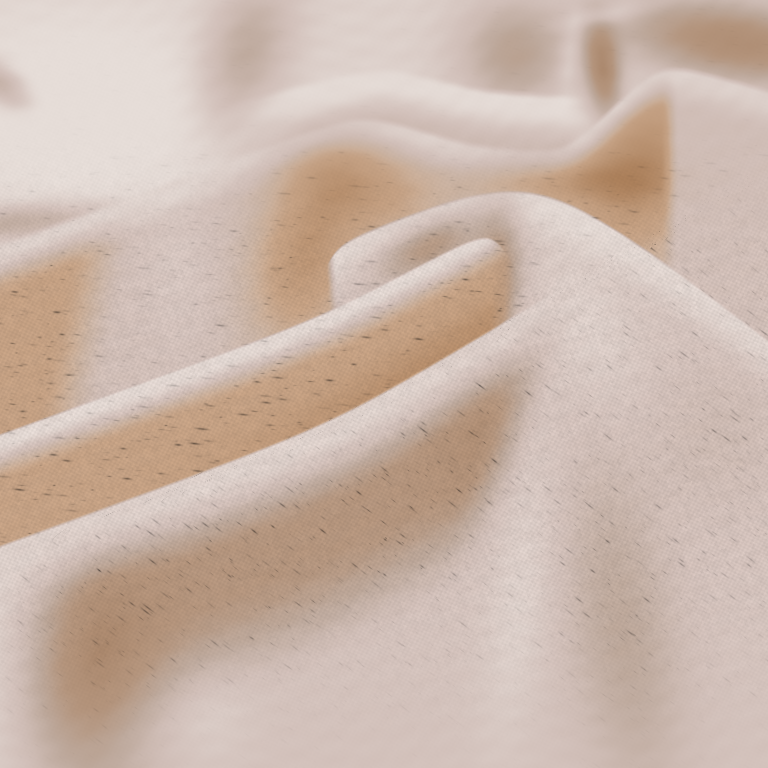
This texture is drawn by a WebGL 1 fragment shader. Its source:

```glsl
precision highp float;
uniform vec2 u_resolution;

vec2 hash2(vec2 c) {
  vec2 k = vec2(dot(c, vec2(127.1, 311.7)), dot(c, vec2(269.5, 183.3)));
  return fract(sin(k) * 43758.5);
}

// Rounded corner: zero on the left, slope one on the right
float ramp(float t, float w) {
  return 0.5 * (t + sqrt(t * t + w * w));
}

// Soft elliptical spot, tilted by an angle
float spot(vec2 p, vec2 center, vec2 radius, float angle) {
  p -= center;
  float c = cos(angle), s = sin(angle);
  vec2 q = vec2(c * p.x + s * p.y, c * p.y - s * p.x) / radius;
  return exp(-dot(q, q));
}

// Sparse elongated cellular flecks
float flecks(vec2 p, vec2 scale) {
  vec2 q = p * scale, cell = floor(q);
  float sum = 0.0;
  for (int j = -1; j <= 1; j++) {
    for (int i = -1; i <= 1; i++) {
      vec2 c = cell + vec2(float(i), float(j));
      vec2 r = hash2(c);
      vec2 d = (q - c - r) / vec2(0.12 + 0.25 * r.y, 0.2);
      sum += step(0.8, hash2(c + 17.0).x) * r.x * r.x * exp(-dot(d, d));
    }
  }
  return min(sum, 1.0);
}

// Blurred cloth behind the folds
float backdrop(vec2 p) {
  float s = 0.84 + 0.14 * spot(p, vec2(0.1, 0.86), vec2(0.2, 0.12), 0.0);
  s -= 0.28 * spot(p, vec2(0.0, 0.89), vec2(0.05, 0.025), -0.6);
  s -= 0.25 * spot(p, vec2(0.02, 0.71), vec2(0.12, 0.022), 0.1);
  s -= 0.26 * spot(p, vec2(0.32, 0.93), vec2(0.055, 0.1), -0.3);
  s -= 0.3 * spot(p, vec2(0.67, 0.93), vec2(0.07, 0.07), 0.4);
  s -= 0.5 * spot(p, vec2(0.96, 0.945), vec2(0.15, 0.05), -0.15);
  float crest = 0.79 + 0.25 * p.x - 0.55 * ramp(p.x - 0.5, 0.03) + 0.25 * ramp(p.x - 0.62, 0.05);
  float d = crest - p.y;
  float lit = 0.9 - 0.2 * smoothstep(0.015, 0.07, d);
  s = mix(s, lit, smoothstep(-0.006, 0.008, d) * smoothstep(0.27, 0.42, p.x) * (1.0 - smoothstep(0.73, 0.78, p.x)));
  s -= 0.5 * spot(p, vec2(0.785, 0.91), vec2(0.022, 0.06), 0.1);
  s += 0.1 * spot(p, vec2(0.742, 0.93), vec2(0.013, 0.05), -0.15);
  return s + 0.15 * spot(p, vec2(0.79, 0.98), vec2(0.05, 0.012), 0.2);
}

// Far fold, with hollows under its crests
float farFold(vec2 p, float d) {
  float s = 0.84 - 0.12 * smoothstep(0.01, 0.06, d);
  float left = 1.0 - smoothstep(0.08, 0.17, p.x + 0.2 * (0.65 - p.y));
  s -= 0.32 * left * smoothstep(0.01, 0.07, d);
  s -= 0.45 * spot(p, vec2(0.4, 0.67), vec2(0.065, 0.12), -0.25);
  s -= 0.32 * spot(p, vec2(0.48, 0.755), vec2(0.1, 0.055), -0.4) * smoothstep(0.0, 0.04, d);
  s -= 0.28 * spot(p, vec2(0.72, 0.765), vec2(0.12, 0.03), 0.0);
  float peak = spot(p, vec2(0.835, 0.78), vec2(0.085, 0.13), -0.4);
  s -= 0.5 * peak * (1.0 - smoothstep(0.86, 0.885, p.x)) * smoothstep(0.0, 0.05, d);
  return s + 0.06 * spot(p, vec2(0.23, 0.65), vec2(0.05, 0.1), 0.0);
}

// Broad cloth sloping toward the lower right
float rightFold(vec2 p, float d) {
  float s = 0.86 - 0.1 * smoothstep(0.01, 0.08, d);
  s -= 0.34 * spot(p, vec2(0.56, 0.68), vec2(0.07, 0.028), 0.45);
  s -= 0.34 * spot(p, vec2(0.65, 0.65), vec2(0.028, 0.075), 0.0);
  s += 0.07 * spot(p, vec2(0.77, 0.57), vec2(0.06, 0.14), 0.3);
  s -= 0.07 * spot(p, vec2(0.93, 0.43), vec2(0.1, 0.1), 0.0);
  s -= 0.18 * spot(p, vec2(0.81, 0.18), vec2(0.07, 0.22), 0.15);
  return s + 0.08 * spot(p, vec2(0.68, 0.22), vec2(0.045, 0.2), -0.15);
}

// Near fold, lit along its crest and again toward the bottom
float nearFold(vec2 p, float d) {
  float shade = smoothstep(0.02, 0.12, d) * smoothstep(-0.02, 0.14, p.x);
  float s = 0.84 - 0.42 * shade * (1.0 - 0.8 * smoothstep(0.16, 0.33, d));
  s -= 0.1 * spot(p, vec2(0.63, 0.44), vec2(0.06, 0.1), -0.5);
  s -= 0.22 * spot(p, vec2(0.12, 0.07), vec2(0.08, 0.16), -0.15);
  return s + 0.06 * spot(p, vec2(0.27, 0.07), vec2(0.06, 0.08), 0.0);
}

vec3 clothColor(float s) {
  vec3 c = mix(vec3(0.59, 0.43, 0.30), vec3(0.70, 0.575, 0.48), smoothstep(0.0, 0.42, s));
  c = mix(c, vec3(0.74, 0.66, 0.61), smoothstep(0.38, 0.62, s));
  c = mix(c, vec3(0.82, 0.75, 0.725), smoothstep(0.56, 0.76, s));
  return mix(c, vec3(0.90, 0.865, 0.845), smoothstep(0.72, 0.94, s));
}

void main() {
  vec2 p = gl_FragCoord.xy / u_resolution;
  float x = p.x;

  // Depth below each crest
  float far = 0.68 + 0.375 * x - 0.75 * ramp(x - 0.475, 0.04) + 0.27 * ramp(x - 0.61, 0.05)
    + 1.15 * ramp(x - 0.735, 0.03) - 1.35 * ramp(x - 0.86, 0.03) - p.y;
  float right = 0.692 + 0.45 * (x - 0.43) - 1.25 * ramp(x - 0.695, 0.1) - 1.5 * ramp(0.437 - x, 0.015) - p.y;
  float middle = 0.434 + 0.36 * x + 0.2 * ramp(x - 0.43, 0.08) - p.y;
  float near = 0.288 + 0.36 * x + 0.25 * ramp(x - 0.44, 0.1) - p.y;

  // Folds from back to front
  float s = mix(backdrop(p), farFold(p, far), smoothstep(-0.005, 0.006, far));
  float rightMask = smoothstep(-0.002, 0.004, right) * smoothstep(0.422, 0.438, x + 0.1 * (p.y - 0.65));
  s = mix(s, rightFold(p, right), rightMask);
  float trough = 0.87 - 0.46 * smoothstep(0.012, 0.065, middle);
  trough -= 0.2 * (1.0 - smoothstep(0.0, 0.08, -near)) * smoothstep(0.1, 0.6, x);
  float tip = middle - 2.5 * ramp(x - 0.645, 0.02);
  float middleMask = smoothstep(-0.002, 0.003, tip) * (1.0 - smoothstep(0.635, 0.675, x));
  middleMask *= 1.0 - smoothstep(0.004, 0.012, near);
  s = mix(s, trough, middleMask);
  float nearEnd = x + 0.3 * (0.58 - p.y);
  float nearMask = smoothstep(-0.002, 0.004, near) * (1.0 - smoothstep(0.66, 0.75, nearEnd));
  s = mix(s, nearFold(p, near), nearMask);

  // Weave and uneven threads, sharpest across the middle
  float focus = smoothstep(0.0, 0.3, p.y) * (1.0 - smoothstep(0.62, 0.85, p.y));
  vec2 t = vec2(x + 0.35 * p.y, p.y - 0.3 * x);
  t += 0.003 * sin(t.yx * 23.0);
  float weave = sin(t.x * 880.0) * sin(t.y * 930.0);
  float thread = hash2(floor(t * vec2(90.0, 260.0))).x + hash2(floor(t.yx * vec2(80.0, 240.0))).y - 1.0;
  s += 0.01 * sin(t.y * 190.0 + 3.0 * sin(t.x * 17.0)) * sin(t.x * 61.0);
  vec2 grain = vec2(x - 0.5 * p.y, p.y + mix(0.12, 0.75, smoothstep(0.0, 0.02, near)) * x);
  float slub = flecks(grain, vec2(45.0, 150.0)) + 0.7 * flecks(grain + 3.7, vec2(75.0, 210.0));

  // Warm bounce light inside the hollows
  float warm = max(middleMask, (1.0 - rightMask) * (1.0 - nearMask) * smoothstep(-0.01, 0.03, far));
  warm *= 1.0 - smoothstep(0.5, 0.75, s);
  vec3 color = clothColor(clamp(s, 0.0, 1.0)) + warm * vec3(0.065, 0.05, 0.03);
  color *= 1.0 + (0.03 * weave + 0.028 * thread) * (0.1 + 0.9 * focus);
  color *= 1.0 - 0.42 * slub * (0.08 + 0.92 * focus) * (1.0 - 0.6 * smoothstep(0.5, 0.85, s));
  gl_FragColor = vec4(color, 1.0);
}
```
